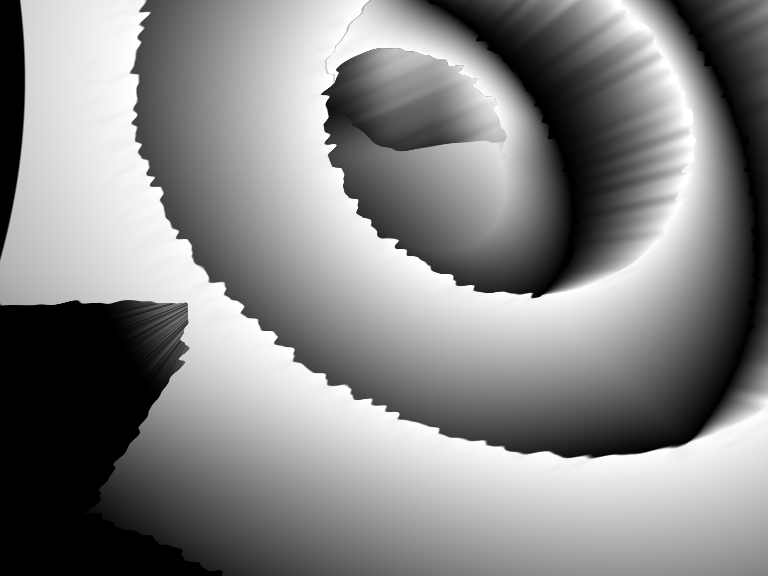
Reproduce this texture map procedurally as a WebGL 1 fragment shader.

```glsl
precision highp float;
uniform vec2 u_resolution;

float hash(vec2 p) {
  return fract(sin(dot(p, vec2(41.3, 289.1))) * 4375.85);
}

float noise(vec2 p) {
  vec2 i = floor(p), f = fract(p);
  f = f * f * (3.0 - 2.0 * f);
  return mix(mix(hash(i), hash(i + vec2(1.0, 0.0)), f.x),
             mix(hash(i + vec2(0.0, 1.0)), hash(i + 1.0), f.x), f.y);
}

// Normalised radius of a sheared ellipse: 1 on its outline
float oval(vec2 p, vec2 center, vec2 radii, float shear) {
  vec2 d = p - center;
  d.y -= shear * d.x;
  return length(d / radii);
}

float outerRim(vec2 p) {
  float corner = smoothstep(5.0, 7.0, p.x) * (1.0 - smoothstep(0.0, 3.0, p.y));
  return oval(p, vec2(5.0, 1.53), vec2(3.65, 2.94), 0.2) - 0.25 * corner;
}
float outerFold(vec2 p) { return oval(p, vec2(4.18, 1.65), vec2(3.4, 3.45), 0.25); }
float innerRim(vec2 p) { return oval(p, vec2(5.08, 1.25), vec2(1.825, 1.69), 0.114); }
float innerFold(vec2 p) { return oval(p, vec2(4.03, 1.47), vec2(1.7, 1.6), 0.4); }
float caveRim(vec2 p) { return oval(p, vec2(4.15, 1.2), vec2(0.9, 0.69), 0.2); }

// Share of the way from one edge to the next
float between(float a, float b) {
  a = max(a, 0.0);
  return a / (a + max(b, 0.0) + 0.001);
}

float inside(float d) { return 1.0 - smoothstep(-0.006, 0.006, d); }

void main() {
  // Canvas of 7.68 by 5.76 units, y pointing down
  vec2 p = gl_FragCoord.xy / u_resolution;
  p = vec2(p.x, 1.0 - p.y) * vec2(7.68, 5.76);

  // Slanted teeth that tear the edges
  vec2 slant = vec2(0.92, -0.39);
  vec2 grain = vec2(dot(p, slant), dot(p, vec2(0.39, 0.92)));
  float tooth = noise(grain * vec2(4.0, 17.0)) - 0.5;
  vec2 q = p + slant * tooth * 0.16;

  float rimA = outerRim(p), foldA = outerFold(p);
  float rimB = innerRim(p), foldB = innerFold(p), cave = caveRim(p);

  // Fine streaks fanning out to the right
  vec2 fan = p - vec2(2.2, 2.9);
  float streak = noise(vec2(atan(fan.y, fan.x) * 55.0, length(fan) * 0.5)) - 0.5;

  // Outermost slope and its black left margin
  float v = 1.0 - max(rimA - 1.0, 0.0) * mix(0.55, 1.1, smoothstep(2.5, 5.0, p.y));
  v = max(v, 0.0);
  v *= smoothstep(-0.012, 0.012, p.x - 0.25 + 0.077 * (p.y - 0.8) * (p.y - 0.8));

  // Black hollow at the lower left
  float hollow = max(3.03 - q.y, q.x - 1.84 + 0.62 * max(q.y - 3.58, 0.0));
  hollow = min(hollow, 5.15 + 0.5 * (q.x - 1.0) - q.y);
  float hollowTone = 0.36 * smoothstep(0.0, 0.85, p.x - 1.0 - 0.5 * (p.y - 3.1));
  hollowTone *= 1.0 + streak;
  v = mix(v, hollowTone * (1.0 - smoothstep(3.6, 4.2, p.y)), inside(hollow));

  // Outer ring: far wall, then the broad slope
  float inA = inside(outerRim(q) - 1.0);
  float wall = between(foldA - 1.0, 1.0 - rimA) * (1.0 + 0.25 * streak);
  v = mix(v, wall, inA);
  float depth = between(rimB - 1.0, 2.0 * (1.0 - max(rimA, foldA)));
  float floorTone = 0.27 * (1.0 - smoothstep(4.0, 6.5, p.x));
  v = mix(v, mix(1.0, floorTone, depth), inA * inside(outerFold(q) - 1.0));

  // Inner wall with streaks
  float inB = inside(innerRim(q) - 1.0);
  wall = pow(between(foldB - 1.0, 1.7 * (1.0 - rimB)), 1.3);
  v = mix(v, wall * (1.0 + 0.3 * streak), inB);

  // Bowl below the cave
  float bowl = 0.3 + 0.35 * (p.x - 3.5) - 0.35 * (p.y - 1.7);
  bowl = clamp(bowl, 0.0, 1.0) * clamp((1.0 - foldB) / 0.4, 0.0, 1.0);
  bowl *= mix(0.1, 1.0, smoothstep(1.0, 1.7, p.y + 0.2 * (p.x - 3.28)));

  // Slope over the cave, joining the bowl on the right
  float over = between(1.0 - foldB, 0.3 * (cave - 1.0));
  over = mix(1.0, over, smoothstep(3.2, 4.4, p.x));
  float right = 1.0 - smoothstep(1.1, 1.75, p.y);
  float left = inside(q.y - 1.06);
  float above = mix(left, right, step(4.2, p.x)) * (1.0 - inside(caveRim(q) - 1.0));
  v = mix(v, mix(bowl, over, above), inB * inside(innerFold(q) - 1.0));

  // Cave interior
  float lip = 1.05 + 0.46 * smoothstep(3.2, 3.95, p.x) - 0.1 * smoothstep(4.0, 4.8, p.x);
  float caveTone = 0.15 + 0.6 * (lip - p.y) + 0.55 * smoothstep(4.3, 5.0, p.x);
  caveTone *= mix(0.5, 1.0, smoothstep(3.25, 4.0, p.x));
  caveTone += 0.12 * (noise(grain * vec2(0.6, 14.0)) - 0.5);
  float inCave = inside(caveRim(q) - 1.0) * inside(p.y - lip + 0.05 * tooth);
  v = mix(v, caveTone, inCave);

  // Faint flecks on the brightest parts
  v -= 0.08 * smoothstep(0.88, 1.0, v) * max(tooth, 0.0);
  gl_FragColor = vec4(vec3(clamp(v, 0.0, 1.0)), 1.0);
}
```
